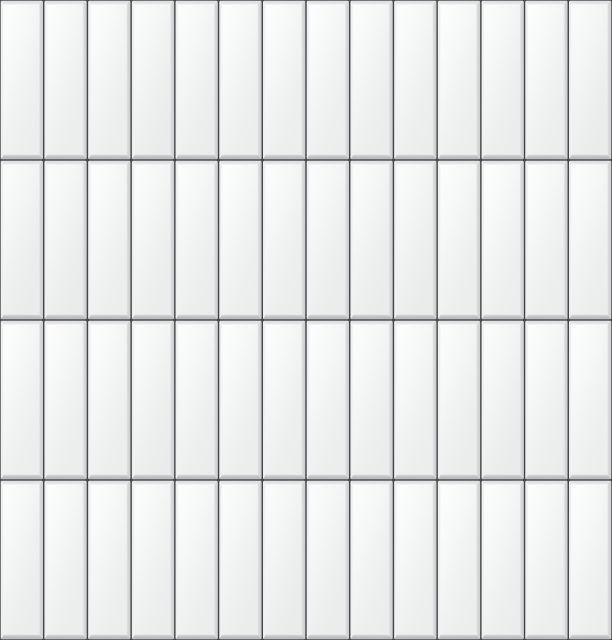
Write a WebGL 2 fragment shader that draws this pattern.

```glsl
#version 300 es
precision highp float;
// Stacked upright white tiles with bevelled rims and thin dark joints.
// Each grid cell holds a rounded box; four mitred bevels are shaded by side,
// and the glossy face fades from a bright upper left to a cool lower right.

uniform vec2 u_resolution;
out vec4 fragColor;

// Lengths are fractions of the canvas height.
const vec2 TILE_COUNT = vec2(14.0, 4.0);
const float JOINT_HALF = 0.0011;
const float CORNER_RADIUS = 0.0022;
const float BEVEL_LEFT = 0.0040;
const float BEVEL_RIGHT = 0.0056;
const float BEVEL_TOP = 0.0056;
const float BEVEL_BOTTOM = 0.0066;
const float TONE_VARIATION = 0.010;

const vec3 JOINT_COLOR = vec3(0.27, 0.275, 0.28);
const vec3 FACE_LIGHT = vec3(0.995);
const vec3 FACE_SHADE = vec3(0.922, 0.930, 0.930);
const vec3 LEFT_COLOR = vec3(0.945, 0.950, 0.950);
const vec3 RIGHT_COLOR = vec3(0.865, 0.872, 0.880);
const vec3 TOP_COLOR = vec3(0.900, 0.905, 0.908);
const vec3 BOTTOM_COLOR = vec3(0.785, 0.792, 0.800);
const float RIM_DARKENING = 0.07;

float hash(vec2 p) {
    vec3 q = fract(vec3(p.xyx) * 0.1031);
    q += dot(q, q.yzx + 33.33);
    return fract((q.x + q.y) * q.z);
}

float roundedBox(vec2 p, vec2 halfSize, float radius) {
    vec2 q = abs(p) - halfSize + radius;
    return length(max(q, 0.0)) + min(max(q.x, q.y), 0.0) - radius;
}

// Bright upper left corner fading across and down the face.
vec3 faceColor(vec2 cell, float tone) {
    float fade = 0.60 * cell.x + 0.75 * (1.0 - cell.y);
    fade = smoothstep(-0.15, 1.15, fade);
    return mix(FACE_LIGHT, FACE_SHADE, fade) + tone;
}

void main() {
    vec2 grid = gl_FragCoord.xy / u_resolution * TILE_COUNT;
    vec2 id = mod(floor(grid), TILE_COUNT);
    vec2 cell = fract(grid);
    vec2 size = vec2(u_resolution.x / u_resolution.y, 1.0) / TILE_COUNT;
    vec2 pos = cell * size;
    float pixel = 1.0 / u_resolution.y;

    float tone = (hash(id + 3.0) - 0.5) * TONE_VARIATION;
    vec3 color = faceColor(cell, tone);

    // Nearest side on each axis, measured in bevel widths from the rim.
    bool onRight = cell.x > 0.5;
    bool onTop = cell.y > 0.5;
    vec2 bevel = vec2(onRight ? BEVEL_RIGHT : BEVEL_LEFT,
                      onTop ? BEVEL_TOP : BEVEL_BOTTOM);
    vec2 inset = min(pos, size - pos) - JOINT_HALF;
    vec2 depth = inset / bevel;

    // Mitred bevels, darker toward the rim on the shaded sides.
    vec3 sideX = onRight ? RIGHT_COLOR : LEFT_COLOR;
    vec3 sideY = onTop ? TOP_COLOR : BOTTOM_COLOR;
    vec2 rim = RIM_DARKENING * (1.0 - clamp(depth, 0.0, 1.0));
    sideX -= onRight ? rim.x : 0.3 * rim.x;
    sideY -= onTop ? 0.4 * rim.y : rim.y;
    float soft = pixel / min(bevel.x, bevel.y);
    float mitre = smoothstep(-soft, soft, depth.x - depth.y);
    vec3 bevelColor = mix(sideX, sideY, mitre);
    float edge = min(depth.x, depth.y);
    color = mix(bevelColor, color, smoothstep(1.0 - soft, 1.0 + soft, edge));

    // Joint around the rounded tile.
    float dist = roundedBox(pos - 0.5 * size, 0.5 * size - JOINT_HALF, CORNER_RADIUS);
    color = mix(color, JOINT_COLOR, clamp(0.5 + dist / pixel, 0.0, 1.0));

    fragColor = vec4(clamp(color, 0.0, 1.0), 1.0);
}
```
